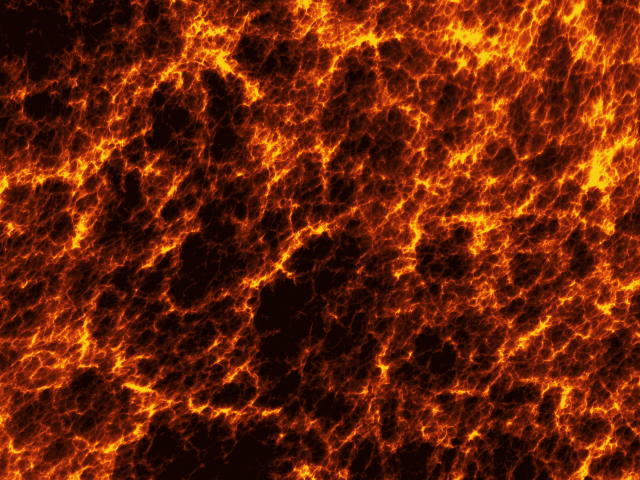
This texture is drawn by a WebGL 2 fragment shader. Its source:

```glsl
#version 300 es
precision highp float;

#define FLOW_ANGLE 1.02     // direction of the long cells, radians
#define STRETCH 1.6         // elongation along the flow
#define CELL_SCALE 4.0      // coarsest cells per canvas height
#define OCTAVES 6
#define LACUNARITY 1.85
#define VEIN_SHARPNESS 6.5
#define CRINKLE 0.42        // jaggedness of the veins
#define BEND 0.16           // large scale bending of the flow
#define SHADE 0.55          // darkening under the hot rim of a cell
#define HEAT_MEAN 1.5
#define HEAT_CONTRAST 2.0
#define SAMPLES 2           // antialiasing grid per side

uniform vec2 u_resolution;
out vec4 fragColor;

const vec3 RAMP[7] = vec3[7](
    vec3(0.07, 0.01, 0.00), vec3(0.20, 0.05, 0.01), vec3(0.35, 0.09, 0.02),
    vec3(0.55, 0.14, 0.04), vec3(0.82, 0.25, 0.05), vec3(0.95, 0.48, 0.05),
    vec3(0.96, 0.80, 0.06));

vec2 hash2(vec2 p) {
    vec3 q = fract(p.xyx * vec3(0.1031, 0.1030, 0.0973));
    q += dot(q, q.yzx + 33.33);
    return fract((q.xx + q.yz) * q.zy);
}

// Two channels of smooth value noise, centred on zero
vec2 noise2(vec2 p) {
    vec2 cell = floor(p);
    vec2 f = fract(p);
    f = f * f * (3.0 - 2.0 * f);
    vec2 low = mix(hash2(cell), hash2(cell + vec2(1, 0)), f.x);
    vec2 high = mix(hash2(cell + vec2(0, 1)), hash2(cell + vec2(1, 1)), f.x);
    return mix(low, high, f.y) - 0.5;
}

// Offset from the nearest cell centre (xy) and distance measure to the border (z)
vec3 cellular(vec2 p) {
    vec2 base = floor(p);
    vec2 nearestOffset = vec2(0.0);
    float nearest = 9.0;
    float second = 9.0;
    for (int y = -1; y <= 1; y++)
    for (int x = -1; x <= 1; x++) {
        vec2 cell = base + vec2(x, y);
        vec2 offset = p - cell - hash2(cell + 17.0);
        float dist = length(offset);
        if (dist < nearest) {
            second = nearest;
            nearest = dist;
            nearestOffset = offset;
        } else {
            second = min(second, dist);
        }
    }
    return vec3(nearestOffset, second - nearest);
}

// Roughens cell borders at scales tied to the cell size
vec2 crinkle(vec2 p) {
    vec2 shift = vec2(0.0);
    float frequency = 1.7;
    for (int i = 0; i < 3; i++) {
        shift += CRINKLE * 1.7 / frequency * noise2(p * frequency + 31.0);
        frequency *= 2.1;
    }
    return p + shift;
}

// Nested vein networks; fine veins glow more beside coarse ones
float heatAt(vec2 p) {
    vec2 along = vec2(cos(FLOW_ANGLE), sin(FLOW_ANGLE));
    vec2 across = vec2(along.y, -along.x);
    vec2 rimDirection = vec2(-0.92, 0.39);
    vec2 bent = p + BEND * noise2(p * 1.6 + 5.0);
    vec2 q = vec2(dot(bent, across), dot(bent, along) / STRETCH) + 8.0;

    float heat = 1.3 * noise2(p * 2.2 + 40.0).x;
    float gain = 1.0;
    float frequency = CELL_SCALE;
    for (int i = 0; i < OCTAVES; i++) {
        vec3 cell = cellular(crinkle(q * frequency + float(i) * 13.7));
        float rim = dot(cell.xy, rimDirection);
        float vein = exp(-VEIN_SHARPNESS * cell.z);
        heat += gain * (vein * (1.0 + 0.8 * rim) - SHADE * rim);
        gain *= 0.8 + 0.3 * vein;
        frequency *= LACUNARITY;
    }
    return heat;
}

vec3 fireColor(float heat) {
    float t = clamp(2.2 + HEAT_CONTRAST * (heat - HEAT_MEAN), 0.0, 5.999);
    int i = int(t);
    return mix(RAMP[i], RAMP[i + 1], fract(t));
}

void main() {
    vec3 color = vec3(0.0);
    for (int y = 0; y < SAMPLES; y++)
    for (int x = 0; x < SAMPLES; x++) {
        vec2 jitter = (vec2(x, y) + 0.5) / float(SAMPLES) - 0.5;
        color += fireColor(heatAt((gl_FragCoord.xy + jitter) / u_resolution.y));
    }
    fragColor = vec4(color / float(SAMPLES * SAMPLES), 1.0);
}
```
